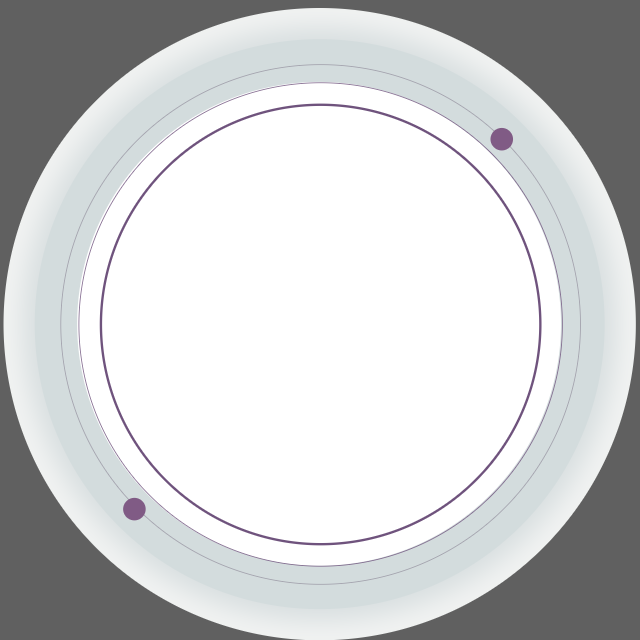
Write a WebGL 1 fragment shader that draws this background.

```glsl
precision highp float;
// A pale round plate on grey: a softly shaded rim, a flat blue-grey band,
// a white centre with fine purple rings, and two opposite dots.
// Every part is a circle distance turned into a smooth coverage mask.

uniform vec2 u_resolution;

const vec3 BACKDROP = vec3(0.378);
const vec3 RIM_SHADE = vec3(0.855, 0.879, 0.883);
const vec3 RIM_LIGHT = vec3(0.938, 0.945, 0.943);
const vec3 BAND = vec3(0.828, 0.863, 0.867);
const vec3 HAIRLINE = vec3(0.60, 0.59, 0.64);
const vec3 PURPLE = vec3(0.435, 0.325, 0.490);
const vec3 DOT = vec3(0.500, 0.355, 0.520);

// Coverage of a filled disc, softened over one pixel.
float disc(vec2 p, vec2 center, float radius, float pixel) {
  return clamp(0.5 + (radius - distance(p, center)) / pixel, 0.0, 1.0);
}

// Coverage of a circular line; lines thinner than a pixel fade.
float ring(vec2 p, vec2 center, float radius, float width, float pixel) {
  float offset = abs(distance(p, center) - radius);
  float edge = clamp(0.5 + (0.5 * width - offset) / pixel, 0.0, 1.0);
  return edge * min(1.0, width / pixel);
}

void main() {
  float side = min(u_resolution.x, u_resolution.y);
  float pixel = 1.0 / side;
  vec2 p = (gl_FragCoord.xy - 0.5 * u_resolution) / side + 0.5;

  vec2 plateCenter = vec2(0.4995, 0.4935);
  vec2 ringCenter = vec2(0.5010, 0.4930);
  float plateRadius = 0.4940;
  float bandRadius = 0.4453;

  // Rim, brightening outward from a soft shadow
  float rise = smoothstep(bandRadius - 0.012, plateRadius, distance(p, plateCenter));
  vec3 rim = mix(RIM_SHADE, RIM_LIGHT, rise);
  vec3 color = mix(BACKDROP, rim, disc(p, plateCenter, plateRadius, pixel));

  // Flat band with its hairline
  color = mix(color, BAND, disc(p, plateCenter, bandRadius, pixel));
  color = mix(color, HAIRLINE, ring(p, ringCenter, 0.4060, 0.0013, pixel));

  // White centre, slightly offset from its fine outline
  color = mix(color, vec3(1.0), disc(p, vec2(0.4985, 0.4940), 0.3780, pixel));
  color = mix(color, PURPLE, ring(p, ringCenter, 0.3777, 0.0013, pixel));
  color = mix(color, PURPLE, ring(p, ringCenter, 0.3433, 0.0037, pixel));

  // Two dots on opposite ends of a diagonal
  for (int i = 0; i < 2; i++) {
    float direction = 1.0 - 2.0 * float(i);
    vec2 dotCenter = vec2(0.4970, 0.4935) + direction * vec2(0.2870, 0.2890);
    color = mix(color, DOT, disc(p, dotCenter, 0.0176, pixel));
  }

  gl_FragColor = vec4(color, 1.0);
}
```
